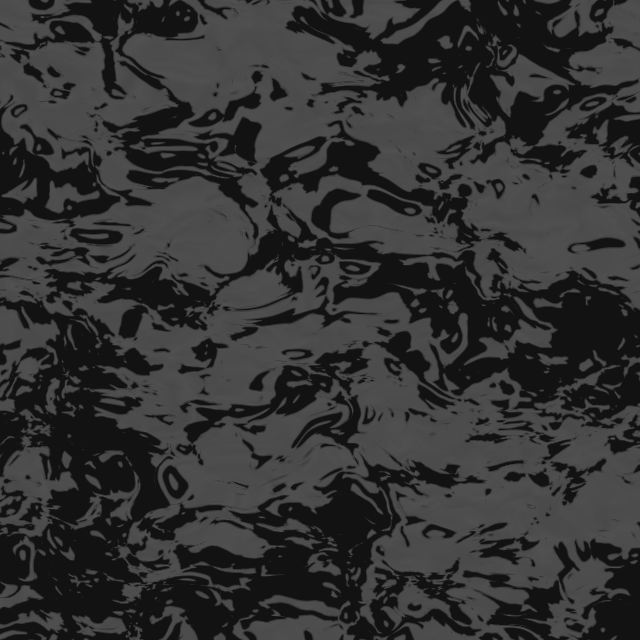
Write a WebGL 1 fragment shader that draws this texture.

```glsl
precision highp float;
// Dark weathered rock: flattened grey plates, black veins, ringed pebbles and ragged specks.
uniform vec2 u_resolution;

const float BLACK = 0.07;
const float RIM_GREY = 0.235;
const float PLATE_GREY = 0.30;

vec2 hash2(vec2 p) {
  vec2 k = vec2(dot(p, vec2(127.1, 311.7)), dot(p, vec2(269.5, 183.3)));
  return fract(sin(k) * 43758.55);
}

float valueNoise(vec2 p) {
  vec2 cell = floor(p);
  vec2 f = fract(p);
  f = f * f * (3.0 - 2.0 * f);
  float low = mix(hash2(cell).x, hash2(cell + vec2(1.0, 0.0)).x, f.x);
  float high = mix(hash2(cell + vec2(0.0, 1.0)).x, hash2(cell + 1.0).x, f.x);
  return mix(low, high, f.y);
}

// Three octaves, centred on zero.
float layeredNoise(vec2 p) {
  float sum = 0.0;
  float weight = 0.57;
  for (int i = 0; i < 3; i++) {
    sum += weight * (valueNoise(p) - 0.5);
    p = mat2(1.7, 0.9, -0.9, 1.7) * p + 7.3;
    weight *= 0.5;
  }
  return sum;
}

// Cellular noise: nearest distance, gap to the second nearest, random cell value.
vec3 cellular(vec2 p) {
  vec2 cell = floor(p);
  float nearest = 8.0;
  float second = 8.0;
  float id = 0.0;
  for (int y = -1; y <= 1; y++) {
    for (int x = -1; x <= 1; x++) {
      vec2 neighbour = cell + vec2(float(x), float(y));
      vec2 seed = hash2(neighbour);
      float d = length(neighbour + seed - p);
      if (d < nearest) {
        second = nearest;
        nearest = d;
        id = fract(seed.x * 17.0 + seed.y * 31.0);
      } else {
        second = min(second, d);
      }
    }
  }
  return vec3(nearest, second - nearest, id);
}

vec2 warp(vec2 p, vec2 scale, float amount) {
  vec2 q = p * scale;
  return p + amount * vec2(layeredNoise(q), 0.7 * layeredNoise(q + 41.7));
}

// Rounded grains with a dark ring, only in some of the cells.
float pebbles(vec2 p, float share) {
  vec3 c = cellular(p);
  float chosen = step(1.0 - share, c.z) * smoothstep(0.04, 0.25, c.y);
  return chosen * cos(c.x * 13.0);
}

// Positive on the grey plates, negative in the black veins.
float rockField(vec2 p) {
  vec2 bent = warp(p, vec2(6.0, 8.0), 0.16);
  vec2 curled = warp(bent, vec2(22.0, 32.0), 0.03);

  float relief = 1.7 * layeredNoise(curled * vec2(6.5, 11.0) + 3.1);
  float veins = min(cellular(curled * vec2(7.0, 11.5)).y, 0.3) - 0.2;

  // Ragged and banded patches alternate with calm ones.
  float rough = 0.3 + 1.3 * smoothstep(0.3, 0.7, valueNoise(bent * vec2(9.0, 13.0) + 19.0));
  float banded = smoothstep(0.4, 0.7, valueNoise(bent * vec2(8.0, 12.0) + 57.0));
  float specks = 1.6 * layeredNoise(curled * vec2(44.0, 72.0));
  float crumbs = 0.35 * (valueNoise(curled * vec2(105.0, 160.0)) - 0.5);
  float bands = sin(36.0 * relief + 9.0 * veins);

  return 0.045 + relief + 1.3 * veins + rough * (specks + crumbs)
       + 0.25 * banded * bands
       + 0.42 * pebbles(curled * vec2(19.0, 27.0), 0.3);
}

void main() {
  vec2 p = gl_FragCoord.xy / u_resolution.y;

  // Turn the field into an approximate distance from the nearest edge.
  float e = 0.0007;
  float field = rockField(p);
  vec2 slope = vec2(rockField(p + vec2(e, 0.0)), rockField(p + vec2(0.0, e))) - field;
  float edge = field / max(length(slope) / e, 1.5);

  // Faint streaks inside the plates, a darker rim, then the black ground.
  vec2 grain = warp(p, vec2(9.0, 13.0), 0.15);
  float mottle = 0.04 * layeredNoise(grain * vec2(34.0, 60.0));
  float plate = mix(RIM_GREY, PLATE_GREY + mottle, smoothstep(0.0005, 0.0028, edge));
  float tone = mix(BLACK, plate, smoothstep(-0.0015, 0.0011, edge));

  gl_FragColor = vec4(vec3(tone), 1.0);
}
```
